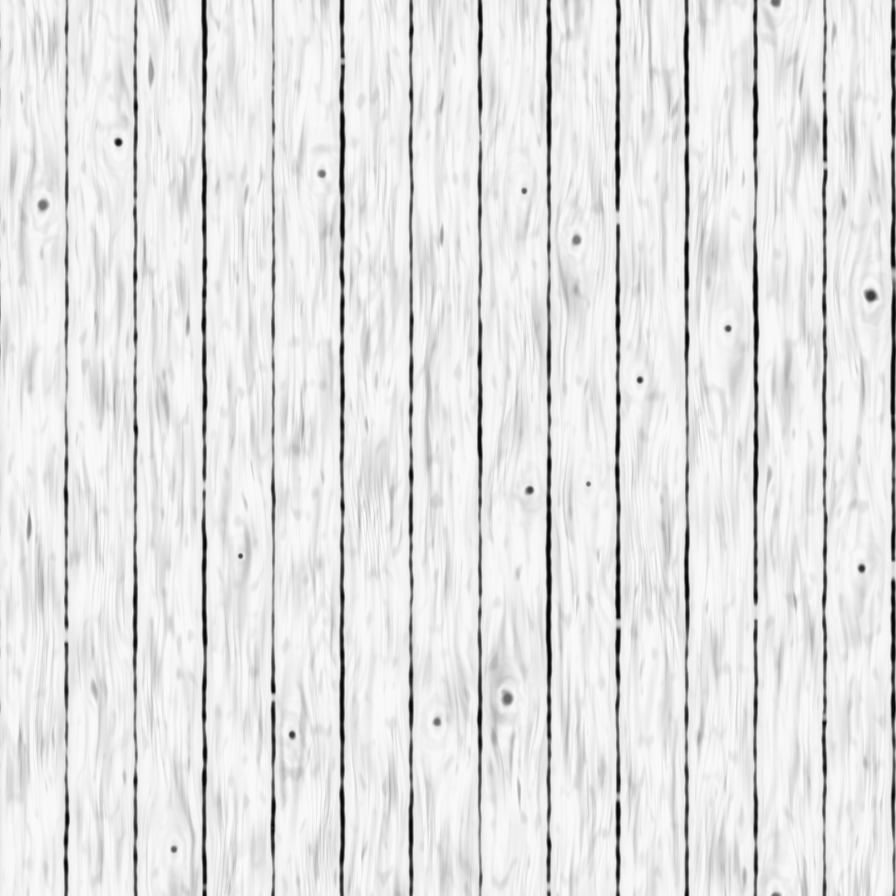
Write a Shadertoy shader that draws this texture map.

```glsl
const float PLANKS = 13.0;
const float GAP_SHIFT = 0.035;
const int KNOT_SLOTS = 4;

vec2 hash2(vec2 p) {
    vec2 k = vec2(dot(p, vec2(127.1, 311.7)), dot(p, vec2(269.5, 183.3)));
    return fract(sin(k) * 43758.5);
}

float gradientDot(vec2 cell, vec2 offset) {
    return dot(hash2(cell) * 2.0 - 1.0, offset);
}

float gradientNoise(vec2 p) {
    vec2 i = floor(p), f = fract(p);
    vec2 s = f * f * f * (f * (f * 6.0 - 15.0) + 10.0);
    vec2 e = vec2(0.0, 1.0);
    float low = mix(gradientDot(i, f), gradientDot(i + e.yx, f - e.yx), s.x);
    float high = mix(gradientDot(i + e.xy, f - e.xy), gradientDot(i + e.yy, f - e.yy), s.x);
    return mix(low, high, s.y);
}

// Returns core darkness, sideways grain bend, ring shade and pale halo
vec4 knots(vec2 p, float plank, float pixel) {
    vec4 total = vec4(0.0);
    for (int i = 0; i < KNOT_SLOTS; i++) {
        vec2 slot = vec2(plank + 3.0, float(i) * 7.0 + 2.0);
        vec2 place = hash2(slot), kind = hash2(slot + 41.0);
        float present = step(0.5, kind.x);
        vec2 center = vec2(mix(0.2, 0.8, place.x),
                           (float(i) + place.y) * PLANKS / float(KNOT_SLOTS));
        vec2 d = p - center;
        d.y = mod(d.y + 0.5 * PLANKS, PLANKS) - 0.5 * PLANKS;
        float radius = mix(0.025, 0.085, kind.y);
        float wobble = 1.0 + 0.5 * gradientNoise(d * 7.0 + slot);
        float dist = length(d * vec2(1.0, 0.9)) * wobble;
        float oval = length(d * vec2(1.0, 0.5)) * wobble;
        float core = 1.0 - smoothstep(radius * 0.4, radius * 1.4 + pixel, dist);
        float bend = d.x * exp(-dot(d, d * vec2(5.0, 1.2)));
        float rings = (0.5 + 0.5 * sin(oval * 45.0)) * exp(-oval * 8.0);
        float halo = exp(-pow((dist - radius * 2.0) / (radius * 0.9), 2.0));
        total += present * vec4(core * mix(0.4, 1.0, hash2(slot + 9.0).x),
                                bend, rings * radius * 12.0, halo);
    }
    return total;
}

// Darkness of long streaks, fine fibres, growth rings and flecks
float woodGrain(vec2 p, float plank, float bend) {
    vec2 seed = vec2(plank * 17.3, plank * 5.7);
    vec2 q = p;
    q.x += 0.09 * gradientNoise(p * vec2(1.5, 0.7) + seed) - 0.65 * bend;
    q.x += 0.02 * gradientNoise(p * vec2(4.0, 2.5) + seed + 77.0);

    float patches = smoothstep(-0.3, 0.35, gradientNoise(p * vec2(2.2, 0.7) + seed + 8.0));
    float streak = gradientNoise(q * vec2(7.0, 0.8) + seed);
    float strand = gradientNoise(q * vec2(12.0, 1.0) + seed + 47.0);
    float fibre = gradientNoise(q * vec2(20.0, 1.1) + seed.yx);
    float mottle = gradientNoise(q * vec2(8.0, 3.2) + seed + 31.0);
    float fleck = gradientNoise(q * vec2(8.0, 1.6) + seed + 63.0);

    float field = q.x + 1.0 * gradientNoise(q * vec2(1.4, 0.26) + seed + 19.0);
    float rings = smoothstep(-0.2, 1.0, sin(field * 46.0 + 3.0 * streak));

    float dark = 0.15 * smoothstep(-0.05, 0.5, streak) * mix(0.45, 1.0, patches);
    dark += 0.15 * smoothstep(0.0, 0.5, strand) * mix(0.3, 1.0, patches);
    dark += 0.10 * smoothstep(0.0, 0.5, fibre) * mix(0.2, 1.0, patches);
    dark += 0.08 * smoothstep(0.1, 0.5, mottle);
    dark += 0.055 * rings * patches;
    dark += 0.32 * smoothstep(0.34, 0.65, fleck);
    return dark;
}

// Darkness of the thin, broken seam between neighbouring planks
float seam(vec2 p, float pixel) {
    float index = mod(floor(p.x + 0.5), PLANKS);
    float wander = 0.022 * gradientNoise(vec2(p.y * 1.7, index * 9.1 + 0.4));
    wander += 0.012 * gradientNoise(vec2(p.y * 5.0, index * 2.3 + 0.7));
    float dist = abs(fract(p.x + 0.5) - 0.5 + wander);
    float slow = gradientNoise(vec2(p.y * 0.6, index * 5.3 + 0.3));
    float rough = gradientNoise(vec2(p.y * 4.5, index * 7.7 + 0.6));
    float heavy = hash2(vec2(index, 5.0)).x;
    float width = 0.007 + 0.008 * heavy + 0.022 * slow + 0.018 * rough;
    width = max(width, 0.002);
    float depth = clamp(0.72 + 0.2 * heavy + 0.6 * slow + 0.6 * rough, 0.25, 1.0);
    float chip = smoothstep(0.32, 0.5, gradientNoise(vec2(p.y * 2.6, index * 3.9 + 0.5)));
    float line = 1.0 - smoothstep(width * 0.5, width + 0.029 + 0.4 * pixel, dist);
    float shadow = 0.12 * exp(-dist * 22.0);
    return max(line * depth * (1.0 - 0.85 * chip), shadow);
}

void mainImage(out vec4 fragColor, in vec2 fragCoord) {
    vec2 uv = fragCoord / iResolution.xy;
    vec2 p = uv * PLANKS + vec2(GAP_SHIFT, 0.0);
    float pixel = PLANKS / iResolution.x;
    float plank = mod(floor(p.x), PLANKS);
    vec2 local = vec2(fract(p.x), p.y);
    float edge = min(local.x, 1.0 - local.x);

    // Grain fades into pale, worn plank edges
    vec4 knot = knots(local, plank, pixel);
    float grain = woodGrain(local, plank, knot.y);
    grain *= mix(0.3, 1.0, smoothstep(0.04, 0.18, edge));
    grain *= 1.0 - 0.7 * clamp(knot.w, 0.0, 1.0);

    float shade = 0.975 - grain - 0.2 * knot.z;

    // Knots and seams cut through the paint
    shade = mix(shade, 0.06, clamp(knot.x, 0.0, 1.0));
    shade = mix(shade, 0.04, seam(p, pixel));
    fragColor = vec4(vec3(clamp(shade, 0.0, 1.0)), 1.0);
}
```
